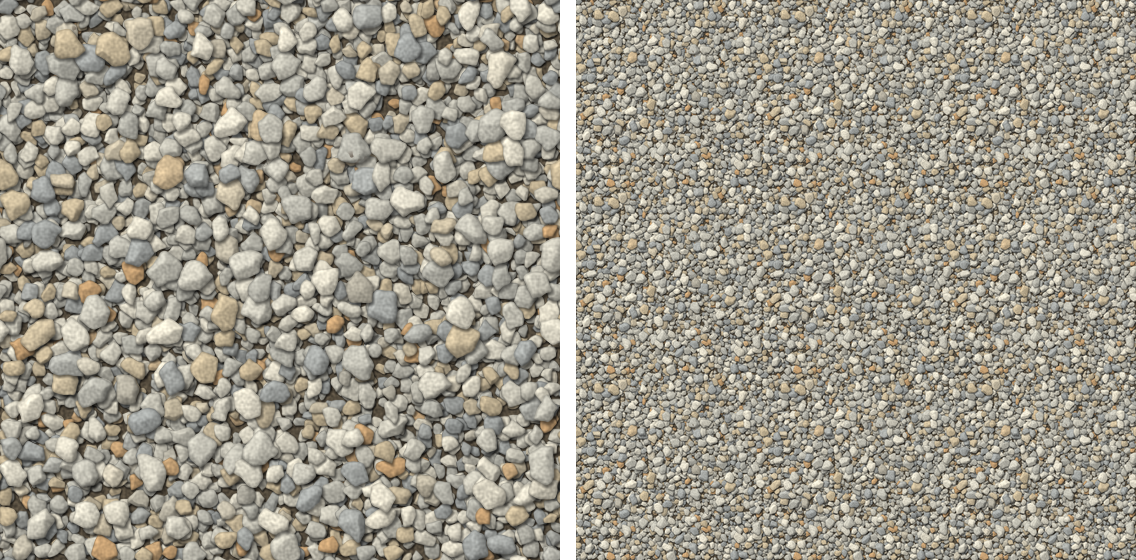
Left, the tile; right, the same tile 3 across and 3 down.
Write a Shadertoy shader that draws this texture.

```glsl
const int LAYERS = 4;
const float CELLS[4] = float[4](42.0, 34.0, 28.0, 21.0);    // stones across, bottom to top
const float PRESENCE[4] = float[4](1.0, 0.9, 0.66, 0.36);   // share of cells holding a stone
const int PLANES = 7;
const float RADIUS_MIN = 0.40;
const float RADIUS_MAX = 0.64;
const float JITTER = 0.7;
const float ROUNDING = 24.0;
const float EDGE_SOFTNESS = 0.0011;
const float WARP = 0.005;
const float AMBIENT = 0.61;
const float DIFFUSE = 0.52;
const float SHADOW = 0.52;
const vec2 SHADOW_SHIFT = vec2(0.05, -0.08);
const vec3 LIGHT = vec3(-0.40, 0.50, 0.77);

const vec3 SOIL = vec3(0.33, 0.295, 0.24);
const vec3 DEBRIS = vec3(0.24, 0.18, 0.14);
const vec3 GREY = vec3(0.71, 0.705, 0.665);
const vec3 SLATE = vec3(0.61, 0.625, 0.62);
const vec3 CREAM = vec3(0.90, 0.875, 0.80);
const vec3 TAN = vec3(0.79, 0.725, 0.60);
const vec3 RUST = vec3(0.80, 0.65, 0.47);

const float TAU = 6.2832;

vec3 hash3(vec2 id, int seed) {
    uvec3 v = uvec3(ivec3(ivec2(id), seed)) * 1664525u + 1013904223u;
    v.x += v.y * v.z; v.y += v.z * v.x; v.z += v.x * v.y;
    v ^= v >> 16u;
    v.x += v.y * v.z; v.y += v.z * v.x; v.z += v.x * v.y;
    return vec3(v >> 16u) / 65535.0;
}

float cornerSlope(vec2 cell, vec2 corner, vec2 f, float period, int seed) {
    vec2 gradient = hash3(mod(cell + corner, period), seed).xy * 2.0 - 1.0;
    return dot(gradient, f - corner);
}

// Gradient noise that wraps after a whole number of cells
float noise(vec2 uv, float period, int seed) {
    vec2 p = uv * period;
    vec2 c = floor(p), f = p - c;
    vec2 u = f * f * f * (f * (f * 6.0 - 15.0) + 10.0);
    float low = mix(cornerSlope(c, vec2(0, 0), f, period, seed),
                    cornerSlope(c, vec2(1, 0), f, period, seed), u.x);
    float high = mix(cornerSlope(c, vec2(0, 1), f, period, seed),
                     cornerSlope(c, vec2(1, 1), f, period, seed), u.x);
    return mix(low, high, u.y);
}

vec3 stoneColour(vec3 h) {
    vec3 colour = mix(GREY, CREAM, h.x);
    colour = mix(colour, SLATE, 0.85 * smoothstep(0.26, 0.12, h.z));
    colour = mix(colour, TAN, smoothstep(0.70, 0.86, h.y));
    return mix(colour, RUST, smoothstep(0.95, 0.98, h.y));
}

// Faceted convex stone: x = inner edge distance, y = shadow edge distance, zw = surface lean
vec4 stone(vec2 p, vec2 id, int seed, vec3 shape) {
    float radius = mix(RADIUS_MIN, RADIUS_MAX, shape.x);
    float stretch = mix(1.0, 1.32, shape.y);
    vec2 axis = vec2(cos(shape.z * TAU), sin(shape.z * TAU));
    vec3 top = hash3(id, seed);
    vec2 tilt = (top.xy - 0.5) * 0.75;
    float weight = exp(-ROUNDING * (radius * mix(0.2, 0.5, top.z) + dot(p, tilt)));
    vec2 lean = -tilt * weight;
    float edgeSum = 0.0, shadowSum = 0.0;
    for (int i = 0; i < PLANES; i++) {
        vec3 h = hash3(id, seed + 1 + i);
        float angle = (float(i) + 0.8 * h.x) * TAU / float(PLANES);
        vec2 n = vec2(cos(angle), sin(angle));
        float along = dot(n, axis);
        float reach = radius * mix(0.74, 1.06, h.y)
                    * sqrt(along * along * stretch * stretch + (1.0 - along * along) / (stretch * stretch));
        float inside = reach - dot(p, n);
        float slope = mix(0.4, 1.5, h.z);
        float w = exp(-ROUNDING * slope * inside);
        weight += w;
        lean += w * slope * n;
        edgeSum += exp(-ROUNDING * inside);
        shadowSum += exp(-ROUNDING * (inside + dot(SHADOW_SHIFT, n)));
    }
    return vec4(-log(edgeSum) / ROUNDING, -log(shadowSum) / ROUNDING, lean / weight);
}

void mainImage(out vec4 fragColor, in vec2 fragCoord) {
    vec2 uv = fragCoord / iResolution.xy;
    vec2 warped = uv + WARP * vec2(noise(uv, 52.0, 901), noise(uv, 52.0, 902));
    float softness = max(EDGE_SOFTNESS, 0.7 / iResolution.y);
    float mottle = noise(uv, 64.0, 903);
    float grain = noise(uv, 170.0, 904);
    vec3 colour = SOIL * (1.0 + 0.5 * grain);

    // Stones painted from the bottom layer upwards
    for (int layer = 0; layer < LAYERS; layer++) {
        float cells = CELLS[layer];
        vec2 p = warped * cells;
        float depth = mix(0.87, 1.0, float(layer) / float(LAYERS - 1));
        for (int k = 0; k < 9; k++) {
            vec2 cell = floor(p) + vec2(k % 3 - 1, k / 3 - 1);
            vec2 id = mod(cell, cells);
            int seed = layer * 32;
            vec3 place = hash3(id, seed);
            vec2 q = p - cell - 0.5 - (place.xy - 0.5) * JITTER;
            if (place.z > PRESENCE[layer] || dot(q, q) > 1.3) continue;

            vec4 s = stone(q, id, seed + 3, hash3(id, seed + 1));
            colour *= 1.0 - SHADOW * smoothstep(-0.11, 0.07, s.y);

            vec3 normal = normalize(vec3(s.zw + 0.25 * vec2(mottle, grain), 1.0));
            float light = AMBIENT + DIFFUSE * max(dot(normal, LIGHT), 0.0);
            float rim = mix(0.82, 1.0, smoothstep(0.0, 0.09, s.x));
            vec3 surface = stoneColour(hash3(id, seed + 2)) * (1.0 + 0.13 * mottle + 0.15 * grain);
            float cover = smoothstep(-softness * cells, softness * cells, s.x);
            colour = mix(colour, surface * light * rim * depth, cover);
        }
    }

    // Sparse dark plant debris
    float debris = smoothstep(0.40, 0.52, noise(uv, 9.0, 905)) * smoothstep(0.05, 0.25, noise(uv, 90.0, 906));
    colour = mix(colour, DEBRIS, 0.8 * debris);
    fragColor = vec4(clamp(colour, 0.0, 1.0), 1.0);
}
```
